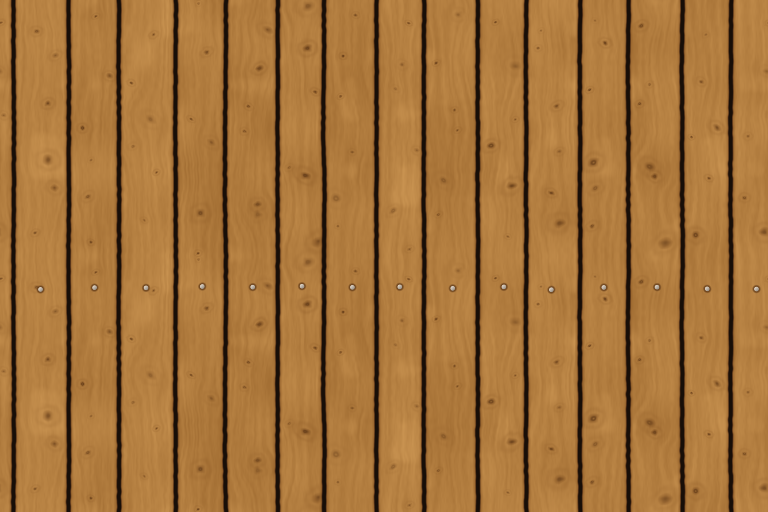
Write a WebGL 1 fragment shader that draws this texture.

```glsl
precision highp float;
// Fifteen upright timber fence boards with dark gaps, knots and a row of nails.

uniform vec2 u_resolution;

const float BOARDS = 15.0;   // boards across
const float ROWS = 10.0;     // canvas height in board widths
const float PERIOD = 5.0;    // the timber pattern repeats twice down
const float NAIL_Y = 4.375;
const vec3 LIGHT_WOOD = vec3(0.76, 0.55, 0.295);
const vec3 DARK_WOOD = vec3(0.63, 0.425, 0.195);
const vec3 STAIN = vec3(0.54, 0.34, 0.14);
const vec3 KNOT = vec3(0.37, 0.22, 0.09);
const vec3 EDGE_WOOD = vec3(0.27, 0.15, 0.07);
const vec3 GAP = vec3(0.09, 0.055, 0.03);
const vec3 STEEL = vec3(0.78, 0.74, 0.69);

float hash(vec2 p) {
  p = fract(p * vec2(0.1237, 0.3171));
  p += dot(p, p.yx + 19.19);
  return fract((p.x + p.y) * p.x * 17.31);
}

// Value noise that wraps after a whole number of cells in y.
float noise(vec2 p, float cells) {
  vec2 c = floor(p);
  vec2 f = fract(p);
  f = f * f * (3.0 - 2.0 * f);
  float y0 = mod(c.y, cells);
  float y1 = mod(c.y + 1.0, cells);
  return mix(mix(hash(vec2(c.x, y0)), hash(vec2(c.x + 1.0, y0)), f.x),
             mix(hash(vec2(c.x, y1)), hash(vec2(c.x + 1.0, y1)), f.x), f.y);
}

// Left edge of a board: uneven spacing plus a slightly ragged saw cut.
float boardEdge(float i, float y) {
  float id = mod(i, BOARDS);
  float swell = (id - 4.0) / 2.2;
  float spacing = 0.27 + 0.13 * exp(-swell * swell) + 0.055 * mod(id, 2.0);
  float t = y / PERIOD;
  float bow = noise(vec2(id * 7.0, t * 4.0), 4.0) - 0.5;
  float rough = noise(vec2(id * 5.0 + 90.0, t * 50.0), 50.0) - 0.5;
  return i + spacing + 0.025 * bow + 0.014 * rough;
}

// Adds knots to a board: x = grain bend, y = core, z = stained halo and rings.
vec3 knots(vec2 p, float id) {
  vec3 result = vec3(0.0);
  for (int k = 0; k < 6; k++) {
    vec2 seed = vec2(id * 3.0 + 11.0, float(k) * 5.0 + 2.0);
    float rnd = hash(seed + 31.0);
    vec2 center = vec2(0.18 + 0.64 * hash(seed),
                       PERIOD * (float(k) + hash(seed + 17.0)) / 6.0);
    vec2 d = p - center;
    d.y = mod(d.y + 0.5 * PERIOD, PERIOD) - 0.5 * PERIOD;
    float radius = mix(0.045, 0.17, rnd * rnd);
    float tilt = (hash(seed + 53.0) - 0.5) * 0.8;
    vec2 q = vec2(d.x + tilt * d.y, d.y * 1.15) / radius;
    float r = length(q) + 0.35 * (noise(q * 1.5 + seed, 1000.0) - 0.5);
    float strength = 0.35 + 0.65 * hash(seed + 71.0);
    float halo = exp(-0.45 * r * r);
    float core = smoothstep(0.85, 0.1, r) * (0.7 + 0.3 * sin(r * 9.0));
    result.x -= 0.6 * d.x * exp(-0.12 * dot(q, q));
    result.y += strength * core;
    result.z += strength * halo * (0.6 + 0.4 * sin(r * 5.0));
  }
  return result;
}

// Timber colour; p is in board widths, measured from the board's left edge.
vec3 timber(vec2 p, float id) {
  float t = p.y / PERIOD;
  float shift = id * 13.0;
  vec3 knot = knots(p, id);

  // Long growth lines that bend around the knots.
  float sway = noise(vec2(p.x * 1.5 + shift, t * 4.0), 4.0) - 0.5;
  float s = p.x + knot.x + 0.3 * sway;
  float rings = sin(s * 34.0 + 5.0 * noise(vec2(s * 4.0 + shift, t * 3.0), 3.0));
  float streak = noise(vec2(s * 24.0 + shift, t * 6.0), 6.0) - 0.5;
  float fiber = noise(vec2(p.x * 38.0 + shift, t * 45.0), 45.0) - 0.5;

  // Broad patches, glossy spots and a tone of each board's own.
  float patches = noise(vec2(p.x * 1.3 + shift + 40.0, t * 6.0), 6.0) - 0.5;
  float gloss = noise(vec2(p.x * 2.0 + shift + 70.0, t * 9.0), 9.0);
  float tone = 0.53 + 0.24 * (hash(vec2(id + 3.0, 8.0)) - 0.5) + 0.07 * rings
             + 0.28 * streak + 0.16 * fiber + 0.4 * patches
             + 0.35 * smoothstep(0.72, 1.0, gloss);
  vec3 color = mix(DARK_WOOD, LIGHT_WOOD, tone);
  color = mix(color, STAIN, clamp(knot.z * 0.6, 0.0, 0.8));
  return mix(color, KNOT, clamp(knot.y * 0.8, 0.0, 0.9));
}

// Small round steel head with a dark rim and a lit upper side.
vec3 addNail(vec3 color, vec2 d, float px) {
  float r = length(d);
  color = mix(color, KNOT, 0.75 * (1.0 - smoothstep(0.055, 0.075 + px, r)));
  vec3 head = STEEL * (0.95 + 3.0 * (d.y - d.x));
  return mix(color, head, 1.0 - smoothstep(0.045 - 0.5 * px, 0.045 + 0.5 * px, r));
}

void main() {
  vec2 p = gl_FragCoord.xy / u_resolution * vec2(BOARDS, ROWS);
  float px = ROWS / u_resolution.y;

  // Find the board and its two edges.
  float i = floor(p.x - 0.22);
  if (p.x < boardEdge(i, p.y)) i -= 1.0;
  float left = boardEdge(i, p.y);
  float right = boardEdge(i + 1.0, p.y);
  float id = mod(i, BOARDS);
  vec3 color = timber(vec2(p.x - left, p.y), id);

  // Nail near the middle of each board.
  vec2 jitter = vec2(hash(vec2(id, 4.0)), hash(vec2(id, 9.0))) - 0.5;
  vec2 nail = vec2(0.5 * (left + right), NAIL_Y) + jitter * vec2(0.08, 0.07);
  color = addNail(color, p - nail, px);

  // Worn board edges and the dark gap between boards.
  float d = min(p.x - left, right - p.x);
  color = mix(STAIN, color, 0.45 + 0.55 * smoothstep(0.04, 0.11, d));
  color = mix(EDGE_WOOD, color, smoothstep(0.03, 0.045 + px, d));
  color = mix(GAP, color, smoothstep(0.033 - 0.5 * px, 0.033 + 0.5 * px, d));
  gl_FragColor = vec4(color, 1.0);
}
```
